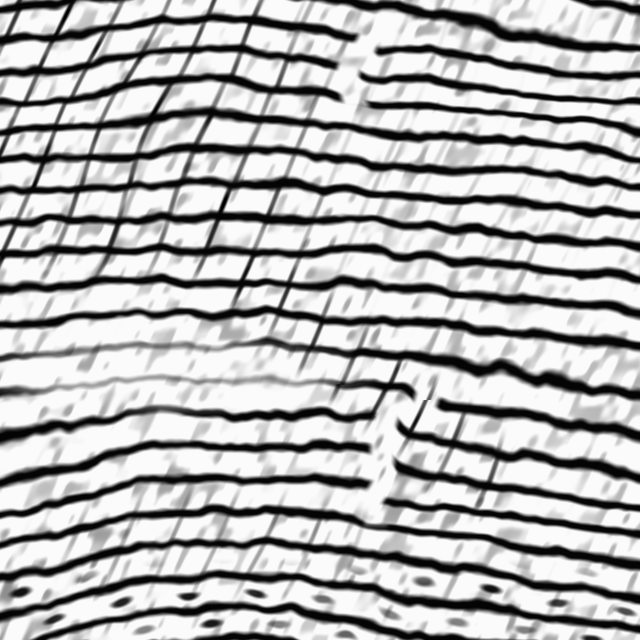
This texture is drawn by a WebGL 1 fragment shader. Its source:

```glsl
precision highp float;
// Ink ridges: wavy, arching dark rows crossed by slanted thin hatching.
// Rows come from a bent height field with a fault, a faded patch, gaps,
// short dashes along the bottom and soft grey flecks between the rows.

uniform vec2 u_resolution;

const float ROW_GAP = 0.0512;      // distance between rows
const float ROW_CORE = 0.0020;     // solid half width of a row
const float ROW_EDGE = 0.0088;     // soft border of a row
const float PEAK_X = 0.34;         // where the rows arch highest
const float HATCH_GAP = 0.076;     // distance between hatch strokes
const float HATCH_LEAN = 0.45;     // sideways run per unit of height
const float HATCH_EDGE = 0.0062;   // soft half width of a stroke
const float DASH_GAP = 0.105;      // distance between bottom dashes
const float FLECK_INK = 0.36;      // darkness of the grey flecks
const vec3 PAPER = vec3(0.985);
const vec3 INK = vec3(0.015);

float hash(vec2 p) {
  vec3 q = fract(vec3(p.xyx) * 0.1031);
  q += dot(q, q.yzx + 33.33);
  return fract((q.x + q.y) * q.z);
}

float noise(vec2 p) {
  vec2 i = floor(p), f = fract(p);
  f = f * f * (3.0 - 2.0 * f);
  return mix(mix(hash(i), hash(i + vec2(1.0, 0.0)), f.x),
             mix(hash(i + vec2(0.0, 1.0)), hash(i + 1.0), f.x), f.y);
}

// 1 inside an ellipse, fading to 0 around its rim
float patchMask(vec2 p, vec2 center, vec2 radius) {
  return 1.0 - smoothstep(0.6, 1.15, length((p - center) / radius));
}

float segmentDistance(vec2 p, vec2 a, vec2 b) {
  vec2 d = b - a;
  return length(p - a - d * clamp(dot(p - a, d) / dot(d, d), 0.0, 1.0));
}

float faultX(float y) {
  return 0.60 + 0.13 * (noise(vec2(y * 7.0, 4.0)) - 0.5);
}

float faultMask(float y) {
  return smoothstep(0.80, 0.87, y) * (1.0 - smoothstep(0.93, 0.99, y))
       + smoothstep(0.14, 0.24, y) * (1.0 - smoothstep(0.38, 0.46, y));
}

// Height of a point measured in rows
float rowHeight(vec2 p) {
  float d = p.x - PEAK_X;
  float lowSag = d < 0.0 ? 0.29 : 0.17;
  float sag = 0.09 + (lowSag - 0.09) * (1.0 - smoothstep(0.05, 0.55, p.y))
            + 0.08 * smoothstep(0.6, 1.0, p.y);
  float arch = -sag * d * d / (abs(d) + 0.15);
  float wiggle = 0.018 * (noise(p * vec2(9.0, 8.0) + 3.0) - 0.5)
               + 0.011 * (noise(p * vec2(24.0, 14.0) + 17.0) - 0.5)
               + 0.005 * (noise(p * vec2(55.0, 20.0) + 41.0) - 0.5);
  float slip = 0.38 * faultMask(p.y) * smoothstep(-0.02, 0.02, p.x - faultX(p.y));
  return (p.y - arch - wiggle) / ROW_GAP + slip;
}

float rowInk(vec2 p, float height) {
  float row = floor(height + 0.5);
  float d = abs(height - row) * ROW_GAP;
  d += 0.0022 * (noise(p * vec2(75.0, 130.0)) - 0.5);
  float swell = noise(vec2(p.x * 16.0, row * 5.3));
  float core = ROW_CORE * (0.35 + 1.1 * swell + 0.35 * smoothstep(0.2, 0.7, p.x));
  float faded = patchMask(p, vec2(0.27, 0.415), vec2(0.30, 0.060));
  float ink = 1.0 - smoothstep(core * (1.0 - faded), core + ROW_EDGE * (1.0 - 0.3 * faded), d);
  float breakX = faultX(p.y) + 0.06 * (hash(vec2(row, 8.0)) - 0.5);
  float gap = 1.0 - smoothstep(0.012, 0.026, abs(p.x - breakX));
  gap *= step(0.35, hash(vec2(row, 21.0))) * smoothstep(0.2, 0.6, faultMask(p.y));
  return ink * (1.0 - 0.62 * faded) * (1.0 - gap);
}

float hatchInk(vec2 p, float height) {
  float band = floor(height);
  float bend = 0.035 * (noise(p * 5.0 + 60.0) - 0.5) + 0.010 * (hash(vec2(band, 3.0)) - 0.5);
  float u = (p.x - HATCH_LEAN * p.y + bend) / HATCH_GAP;
  float stroke = floor(u);
  float d = abs(fract(u) - 0.5) * HATCH_GAP * 0.91;
  float upper = smoothstep(0.54, 0.60, p.y) * (1.0 - smoothstep(0.36, 0.62, p.x));
  float trail = 1.0 - smoothstep(0.035, 0.085, segmentDistance(p, vec2(0.42, 0.55), vec2(0.75, 0.26)));
  float low = 0.5 * patchMask(p, vec2(0.33, 0.15), vec2(0.28, 0.09));
  float faint = 0.30 * noise(p * 9.0 + 30.0) * smoothstep(0.45, 0.7, p.y);
  float strength = max(max(upper, trail), max(low, faint));
  strength *= 0.5 + 0.5 * hash(vec2(stroke + 40.0, band));
  strength *= 0.65 + 0.5 * noise(p * 38.0);
  return strength * (1.0 - smoothstep(0.0008, HATCH_EDGE, d));
}

float dashInk(vec2 p, float height) {
  float band = floor(height);
  float u = p.x / DASH_GAP + 0.5 * band + 0.4 * hash(vec2(band, 12.0));
  vec2 q = vec2((fract(u) - 0.5) * DASH_GAP, (fract(height) - 0.5) * ROW_GAP);
  float blob = 1.0 - smoothstep(0.35, 1.1, length(q / vec2(0.021, 0.0085)));
  float strength = 0.45 + 0.5 * hash(vec2(floor(u) + 9.0, band));
  return blob * strength * (1.0 - smoothstep(0.08, 0.13, p.y));
}

void main() {
  vec2 p = gl_FragCoord.xy / u_resolution;
  float height = rowHeight(p);
  // grey flecks, stretched along the hatching
  vec2 leaning = vec2(p.x - HATCH_LEAN * p.y, p.y);
  float fleck = smoothstep(0.55, 0.95, noise(leaning * vec2(75.0, 42.0) + 5.0));
  fleck *= FLECK_INK * (0.4 + 0.9 * noise(p * 8.0 + 70.0));
  float clear = (1.0 - rowInk(p, height)) * (1.0 - hatchInk(p, height));
  clear *= (1.0 - dashInk(p, height)) * (1.0 - fleck);
  gl_FragColor = vec4(mix(INK, PAPER, clear), 1.0);
}
```
